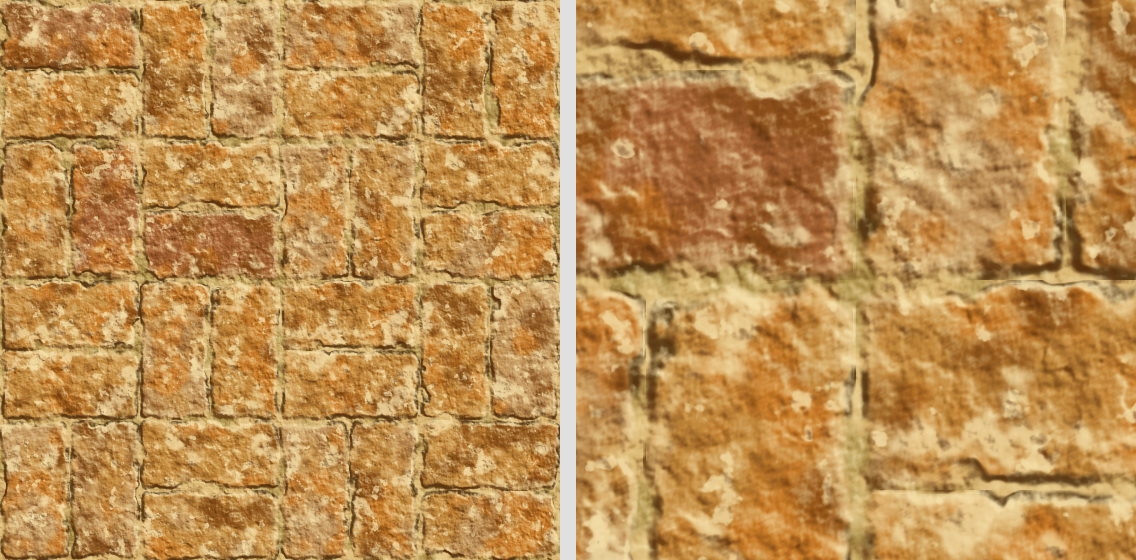
Left, the full canvas; right, a detail of the centre.
Write a Shadertoy shader that draws this texture.

```glsl
const float CELLS = 4.0;                      // brick pairs across and down
const vec2  BRICK_HALF = vec2(0.474, 0.228);  // half size in cell units
const float CORNER = 0.035;
const float EDGE_WOBBLE = 0.07;
const float CHIP_DEPTH = 0.04;
const float BEVEL = 0.02;
const float SWAP_CHANCE = 0.35;               // bricks that break the 2 x 2 repeat
const float GRAIN_SCALE = 80.0;
const float RELIEF = 2.1;
const float RELIEF_STEP = 0.0028;
const float GRAIN_TINT = 0.9;
const float BRIGHTEN = 0.07;
const vec2  LIGHT_DIR = vec2(0.6, 0.8);

const vec3 OCHRE  = vec3(0.76, 0.53, 0.23);
const vec3 TAUPE  = vec3(0.75, 0.57, 0.35);
const vec3 RUST   = vec3(0.62, 0.32, 0.15);
const vec3 ORANGE = vec3(0.80, 0.47, 0.13);
const vec3 SOOT   = vec3(0.52, 0.29, 0.08);
const vec3 CREAM  = vec3(0.96, 0.88, 0.67);
const vec3 MORTAR = vec3(0.85, 0.71, 0.44);
const vec3 MOSS   = vec3(0.62, 0.52, 0.24);
const vec3 CRACK  = vec3(0.27, 0.16, 0.04);
const vec3 SHADOW = vec3(0.34, 0.17, 0.03);

struct Brick {
    vec2 grainPos;  // position within the brick, offset by its seed
    float dist;     // signed distance to the outline, in cell units
    float tone;     // random value of the brick
};

float hash(vec2 p) {
    return fract(sin(dot(p, vec2(127.1, 311.7))) * 43758.5453);
}

float noise(vec2 p) {
    vec2 i = floor(p), f = fract(p);
    f = f * f * (3.0 - 2.0 * f);
    float low  = mix(hash(i), hash(i + vec2(1, 0)), f.x);
    float high = mix(hash(i + vec2(0, 1)), hash(i + vec2(1, 1)), f.x);
    return mix(low, high, f.y);
}

float fbm(vec2 p) {
    float sum = 0.0, amp = 0.533;
    for (int i = 0; i < 4; i++) {
        sum += amp * noise(p);
        p = mat2(1.6, 1.2, -1.2, 1.6) * p + 3.7;
        amp *= 0.5;
    }
    return sum;
}

// Basket weave: pairs of bricks lie flat or stand upright in turn
Brick brickAt(vec2 uv) {
    vec2 cell = floor(uv * CELLS);
    vec2 q = fract(uv * CELLS);
    bool lying = mod(cell.x + cell.y, 2.0) > 0.5;
    if (!lying) q = q.yx;
    float row = floor(q.y * 2.0);
    vec2 local = q - vec2(0.5, 0.25 + 0.5 * row);

    // Most bricks recur every second cell, some are replaced
    cell = mod(cell, CELLS);
    bool swapped = hash(cell * 3.1 + row * 7.3 + 1.7) < SWAP_CHANCE;
    vec2 home = swapped ? cell + 11.0 : mod(cell, 2.0);
    home += row * vec2(5.3, 2.9);

    Brick b;
    b.tone = hash(home + 0.6);
    b.grainPos = local + 40.0 * vec2(hash(home + 4.2), hash(home + 8.8));
    vec2 wobble = vec2(fbm(b.grainPos * 9.0), fbm(b.grainPos * 9.0 + 19.0)) - 0.5;
    vec2 d = abs(local + EDGE_WOBBLE * wobble) - BRICK_HALF + CORNER;
    b.dist = length(max(d, 0.0)) + min(max(d.x, d.y), 0.0) - CORNER;
    b.dist += CHIP_DEPTH * smoothstep(0.55, 0.75, fbm(b.grainPos * 5.0));
    return b;
}

float faceMask(Brick b) {
    float soft = max(BEVEL, CELLS / iResolution.y);
    return 1.0 - smoothstep(-soft, soft, b.dist);
}

float height(vec2 uv, Brick b) {
    float pits = smoothstep(0.3, 0.5, fbm(uv * GRAIN_SCALE * 0.6 + 5.0));
    return faceMask(b) * 0.6 + fbm(uv * GRAIN_SCALE) + 0.3 * pits;
}

vec3 brickColor(Brick b, vec2 uv) {
    vec2 p = b.grainPos;
    float blotch = fbm(p * 4.0 + 2.0);
    vec3 col = mix(OCHRE, TAUPE, smoothstep(0.3, 0.7, b.tone + blotch - 0.5));
    col = mix(col, RUST, 0.7 * smoothstep(0.8, 0.9, b.tone));
    // Fired orange, dark and pale patches
    col = mix(col, ORANGE, 0.75 * smoothstep(0.5, 0.66, fbm(p * 4.0 + 31.0)));
    col = mix(col, SOOT, 0.75 * smoothstep(0.5, 0.7, fbm(p * 4.5 + 57.0)));
    col = mix(col, CREAM, 0.7 * smoothstep(0.6, 0.74, fbm(p * 7.0 + 83.0)));
    // Pale specks
    float specks = smoothstep(0.66, 0.76, fbm(uv * GRAIN_SCALE * 0.8 + 13.0));
    return mix(col, CREAM, 0.7 * specks);
}

void mainImage(out vec4 fragColor, in vec2 fragCoord) {
    vec2 uv = fragCoord / iResolution.xy;
    Brick b = brickAt(uv);

    // Mortar with mossy stains under the brick faces
    vec3 joint = mix(MORTAR, MOSS, 0.7 * smoothstep(0.48, 0.7, fbm(uv * 30.0)));
    vec3 col = mix(joint, brickColor(b, uv), faceMask(b));

    // Broken dark cracks and worn pale rims along the outline
    float wear = fbm(uv * 32.0 + 7.0);
    float crack = 1.0 - smoothstep(0.003, 0.02, abs(b.dist - 0.008));
    col = mix(col, CRACK, 0.8 * crack * smoothstep(0.42, 0.6, wear));
    float rim = smoothstep(-0.06, -0.01, b.dist) * faceMask(b);
    col = mix(col, CREAM, 0.45 * rim * smoothstep(0.55, 0.35, wear));

    // Relief lit from the upper right
    vec2 ahead = uv + LIGHT_DIR * RELIEF_STEP;
    float slope = height(uv, b) - height(ahead, brickAt(ahead));
    float grain = fbm(uv * GRAIN_SCALE * 0.8 + 41.0) - 0.5;
    float shade = RELIEF * slope + GRAIN_TINT * grain + BRIGHTEN;
    shade = clamp(shade, -0.75, 0.85);
    col = shade < 0.0 ? mix(col, SHADOW, -shade) : mix(col, CREAM, shade);
    fragColor = vec4(col, 1.0);
}
```
